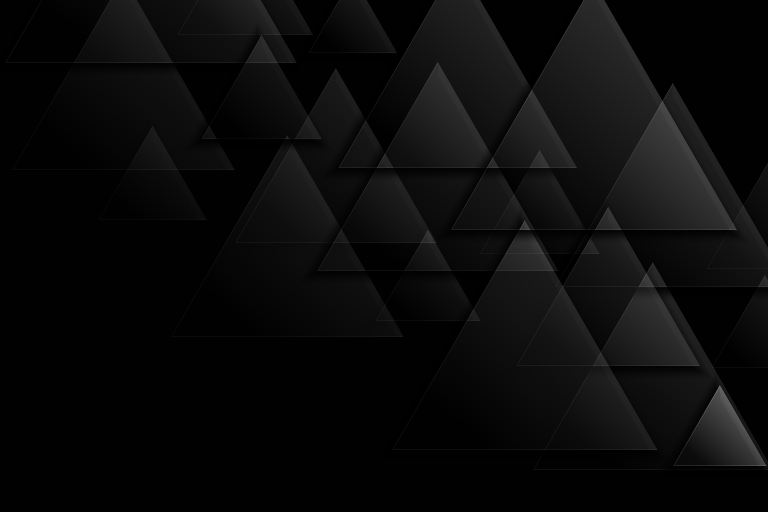
Write a Shadertoy shader that draws this background.

```glsl
// Translucent dark glass triangles overlapping on black.
// Each pane adds a slanted grey gradient, a hairline rim and a thin bevel;
// the front panes first cast a soft shadow down and to the left.

// Each pane: centre x, apex y, base y, brightness (canvas is 150 x 100 units)
const vec4 backPanes[10] = vec4[10](
    vec4(24.1, 104.5, 66.8, 0.10), vec4(29.8, 75.4, 57.0, 0.07),
    vec4(56.1, 73.6, 34.2, 0.10), vec4(65.6, 86.7, 52.5, 0.12),
    vec4(151.4, 70.7, 47.5, 0.10), vec4(105.4, 70.7, 50.4, 0.10),
    vec4(83.6, 55.1, 37.3, 0.10), vec4(149.4, 46.3, 28.1, 0.11),
    vec4(127.5, 48.8, 8.2, 0.14), vec4(47.9, 116.2, 93.2, 0.13));

const vec4 frontPanes[10] = vec4[10](
    vec4(29.5, 137.1, 87.7, 0.15), vec4(68.9, 104.7, 89.6, 0.13),
    vec4(51.1, 93.2, 72.8, 0.10), vec4(85.5, 87.9, 47.1, 0.14),
    vec4(131.4, 83.8, 43.9, 0.15), vec4(89.4, 107.6, 67.2, 0.17),
    vec4(118.8, 59.6, 28.5, 0.14), vec4(102.5, 57.0, 12.1, 0.13),
    vec4(140.6, 24.8, 9.0, 0.28), vec4(116.0, 103.5, 55.1, 0.20));

// Signed distance to the slanted sides (x) and to the base (y)
vec2 sideAndBase(vec2 p, vec4 pane) {
    float side = dot(vec2(abs(p.x - pane.x), p.y - pane.y), vec2(0.866, 0.5));
    return vec2(side, pane.z - p.y);
}

float paneDistance(vec2 p, vec4 pane) {
    vec2 d = sideAndBase(p, pane);
    return max(d.x, d.y);
}

// Lays one pane over the grey value underneath
float addPane(float grey, vec2 p, vec4 pane, float shadowStrength, float pixel) {
    vec2 edges = sideAndBase(p, pane);
    float d = max(edges.x, edges.y);
    float inside = smoothstep(0.5 * pixel, -0.5 * pixel, d);

    // Soft shadow outside the pane
    float shadow = smoothstep(2.2, -1.0, paneDistance(p + vec2(0.8, 0.7), pane));
    grey *= 1.0 - shadowStrength * shadow * (1.0 - inside);

    // Gradient: bright at the apex, dim at the lower left
    float height = pane.y - pane.z;
    float u = (p.x - pane.x) / (0.577 * height);
    float v = (p.y - pane.z) / height;
    float sheen = clamp(0.12 + 0.4 * u + 0.75 * v, 0.0, 1.0);
    grey += inside * pane.w * sheen;

    // Hairline along the left side and the base
    float lineWidth = max(0.16, 0.7 * pixel);
    float rim = 1.0 - smoothstep(0.0, lineWidth, abs(d + 0.1));
    float onRim = max(step(p.x, pane.x), step(edges.x, edges.y));
    grey += 0.38 * pane.w * rim * onRim;

    // Bevel just inside the right side
    float bevel = smoothstep(-1.5, -1.0, edges.x) * step(pane.x, p.x);
    return grey + 0.12 * pane.w * bevel * inside;
}

void mainImage(out vec4 fragColor, in vec2 fragCoord) {
    vec2 p = fragCoord / iResolution.xy * vec2(150.0, 100.0);
    float pixel = 100.0 / iResolution.y;
    float grey = 0.003;

    for (int i = 0; i < 10; i++)
        grey = addPane(grey, p, backPanes[i], 0.15, pixel);
    for (int i = 0; i < 10; i++)
        grey = addPane(grey, p, frontPanes[i], 0.9, pixel);

    fragColor = vec4(vec3(grey), 1.0);
}
```
